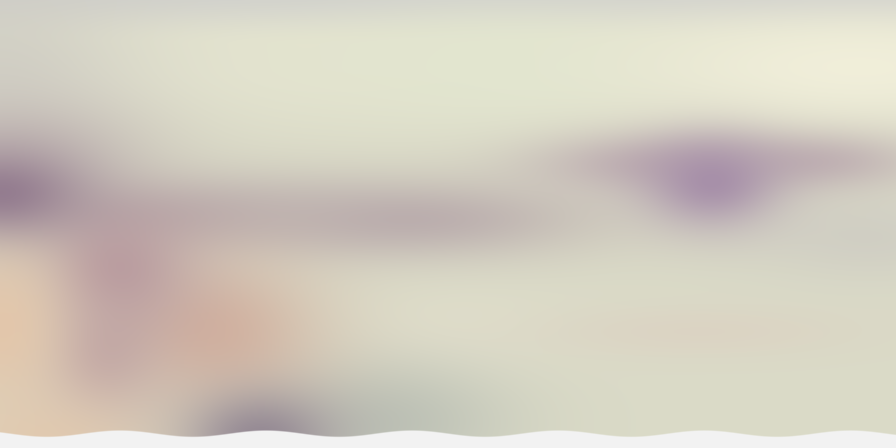
Write a WebGL 1 fragment shader that draws this background.

```glsl
precision highp float;

uniform vec2 u_resolution;

// Backdrop
const vec3 SKY_TOP = vec3(0.82, 0.82, 0.80);
const vec3 SKY = vec3(0.89, 0.89, 0.81);
const vec3 GROUND = vec3(0.855, 0.855, 0.78);

// Glow colours
const vec3 CREAM = vec3(0.95, 0.94, 0.86);
const vec3 IVORY = vec3(0.885, 0.875, 0.80);
const vec3 PALE_GREEN = vec3(0.88, 0.90, 0.81);
const vec3 SILVER = vec3(0.80, 0.79, 0.76);
const vec3 SAGE = vec3(0.72, 0.74, 0.70);
const vec3 PLUM = vec3(0.55, 0.45, 0.54);
const vec3 VIOLET = vec3(0.63, 0.53, 0.65);
const vec3 LILAC = vec3(0.72, 0.645, 0.675);
const vec3 TAUPE = vec3(0.72, 0.665, 0.67);
const vec3 MAUVE = vec3(0.71, 0.585, 0.61);
const vec3 ROSE = vec3(0.86, 0.82, 0.76);
const vec3 CLAY = vec3(0.82, 0.69, 0.62);
const vec3 PEACH = vec3(0.89, 0.775, 0.665);
const vec3 SLATE = vec3(0.54, 0.49, 0.55);

// Wavy footer
const vec3 FOOTER = vec3(0.95);
const float WAVE_LEVEL = 0.032;
const float WAVE_HEIGHT = 0.007;
const float WAVE_PERIOD = 0.163;
const float WAVE_CREST = 0.134;
const float TAU = 6.28319;

// Blends an elliptical Gaussian glow over the base colour
vec3 glow(vec3 base, vec2 uv, vec2 center, vec2 radius, vec3 tint, float strength) {
    vec2 d = (uv - center) / radius;
    return mix(base, tint, strength * exp(-dot(d, d)));
}

vec3 backdrop(float y) {
    vec3 color = mix(GROUND, SKY, smoothstep(0.6, 0.85, y));
    return mix(color, SKY_TOP, smoothstep(0.9, 1.02, y));
}

vec3 upperGlows(vec3 c, vec2 uv) {
    c = glow(c, uv, vec2(0.00, 0.86), vec2(0.16, 0.22), SILVER, 0.75);
    c = glow(c, uv, vec2(0.55, 0.85), vec2(0.16, 0.13), PALE_GREEN, 0.7);
    c = glow(c, uv, vec2(0.96, 0.85), vec2(0.23, 0.12), CREAM, 0.85);
    return c;
}

vec3 middleGlows(vec3 c, vec2 uv) {
    // Horizontal haze
    c = glow(c, uv, vec2(0.02, 0.67), vec2(0.15, 0.12), TAUPE, 0.6);
    c = glow(c, uv, vec2(0.20, 0.52), vec2(0.18, 0.085), TAUPE, 0.85);
    c = glow(c, uv, vec2(0.46, 0.51), vec2(0.21, 0.09), TAUPE, 0.9);

    // Violet cloud on the right
    c = glow(c, uv, vec2(0.97, 0.47), vec2(0.14, 0.10), SILVER, 0.7);
    c = glow(c, uv, vec2(0.72, 0.635), vec2(0.13, 0.07), LILAC, 0.75);
    c = glow(c, uv, vec2(0.91, 0.64), vec2(0.12, 0.065), LILAC, 0.75);
    c = glow(c, uv, vec2(0.795, 0.59), vec2(0.075, 0.10), VIOLET, 0.85);
    return c;
}

vec3 lowerGlows(vec3 c, vec2 uv) {
    // Pale ground
    c = glow(c, uv, vec2(0.50, 0.25), vec2(0.13, 0.10), IVORY, 0.8);
    c = glow(c, uv, vec2(0.78, 0.26), vec2(0.18, 0.06), ROSE, 0.75);
    c = glow(c, uv, vec2(0.43, 0.06), vec2(0.14, 0.14), SAGE, 0.85);

    // Warm cluster on the left
    c = glow(c, uv, vec2(0.24, 0.26), vec2(0.12, 0.17), CLAY, 0.95);
    c = glow(c, uv, vec2(0.13, 0.40), vec2(0.09, 0.14), MAUVE, 0.85);
    c = glow(c, uv, vec2(0.11, 0.20), vec2(0.07, 0.15), MAUVE, 0.65);
    c = glow(c, uv, vec2(0.00, 0.27), vec2(0.075, 0.19), PEACH, 0.95);
    c = glow(c, uv, vec2(0.05, 0.00), vec2(0.13, 0.14), PEACH, 0.75);
    c = glow(c, uv, vec2(0.00, 0.57), vec2(0.10, 0.10), PLUM, 0.88);
    c = glow(c, uv, vec2(0.29, 0.02), vec2(0.085, 0.11), SLATE, 0.85);
    return c;
}

float footerMask(vec2 uv) {
    float phase = TAU * (uv.x - WAVE_CREST) / WAVE_PERIOD;
    float edge = WAVE_LEVEL + WAVE_HEIGHT * cos(phase);
    float pixel = 1.0 / u_resolution.y;
    return 1.0 - smoothstep(-pixel, pixel, uv.y - edge);
}

void main() {
    vec2 uv = gl_FragCoord.xy / u_resolution;
    vec3 color = backdrop(uv.y);
    color = upperGlows(color, uv);
    color = middleGlows(color, uv);
    color = lowerGlows(color, uv);
    color = mix(color, FOOTER, footerMask(uv));
    gl_FragColor = vec4(color, 1.0);
}
```
